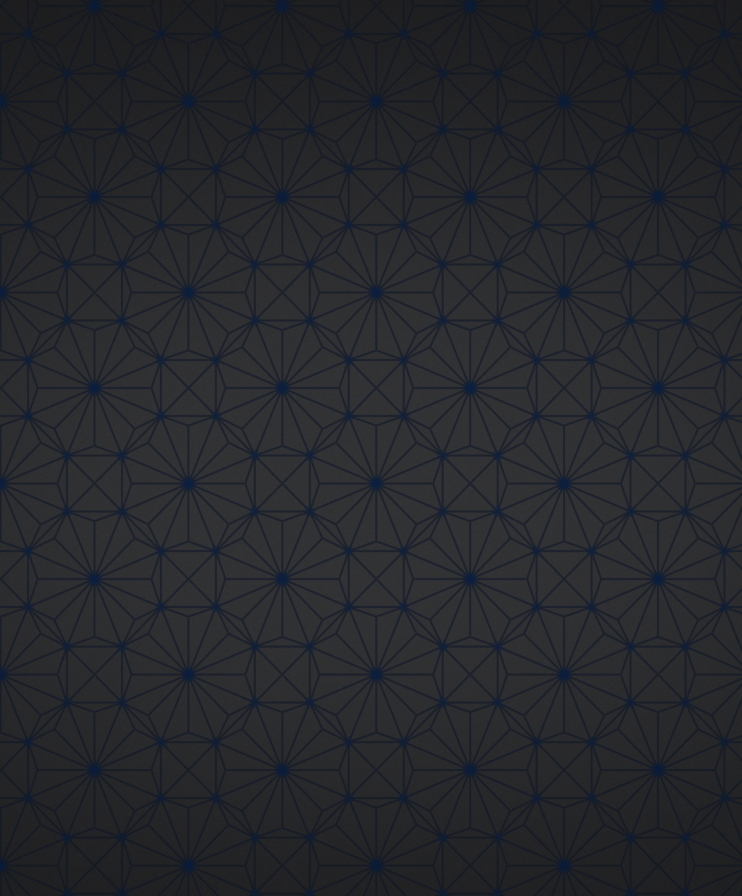
This pattern is drawn by a WebGL 1 fragment shader. Its source:

```glsl
precision highp float;

uniform vec2 u_resolution;

float hash(vec2 p) {
  return fract(sin(dot(p, vec2(12.9898, 78.233))) * 43758.5453);
}

float segmentDistance(vec2 p, vec2 a, vec2 b) {
  vec2 ab = b - a;
  return length(p - a - ab * clamp(dot(p - a, ab) / dot(ab, ab), 0.0, 1.0));
}

// Folds the plane onto one eighth of a star centred at the origin.
vec2 foldToWedge(vec2 p) {
  vec2 q = abs(fract(p + 0.5) - 0.5);
  if (q.x + q.y > 0.5) q = 0.5 - q;
  return q.x > q.y ? q : q.yx;
}

void main() {
  vec2 uv = gl_FragCoord.xy / u_resolution;
  vec2 p = gl_FragCoord.xy / u_resolution.y * vec2(4.77, 4.69) - vec2(0.503, 0.659);
  vec2 q = foldToWedge(p);

  vec2 center = vec2(0.0);
  vec2 corner = vec2(0.3536, 0.1464);
  vec2 axisTip = vec2(0.303, 0.0);
  vec2 diagonalTip = vec2(0.214);

  // Sixteen rays of the star
  float rays = segmentDistance(q, center, axisTip);
  rays = min(rays, segmentDistance(q, center, diagonalTip));
  rays = min(rays, segmentDistance(q, center, corner));

  // Pointed rim, square sides, and the diagonals joining the stars
  float rim = segmentDistance(q, axisTip, corner);
  rim = min(rim, segmentDistance(q, diagonalTip, corner));
  rim = min(rim, segmentDistance(q, corner, vec2(corner.x, 0.0)));
  rim = min(rim, segmentDistance(q, vec2(0.25), vec2(0.5, 0.0)));

  float pixel = 4.7 / u_resolution.y;
  float line = 1.0 - smoothstep(0.004 - 0.5 * pixel, 0.007 + 0.5 * pixel, min(rays, rim));

  // Ink pools where the lines meet
  float hub = 1.0 - smoothstep(0.012, 0.05, length(q));
  float joint = 1.0 - smoothstep(0.004, 0.04, distance(q, corner));

  // Charcoal ground, darkening towards the top and bottom
  float falloff = smoothstep(0.1, 0.62, length((uv - vec2(0.5, 0.46)) * vec2(0.5, 1.0)));
  float light = mix(0.2, 0.115, falloff);
  float grain = hash(floor(gl_FragCoord.xy / u_resolution.y * 512.0)) - 0.5;
  vec3 color = (light + 0.008 * grain) * vec3(0.97, 0.98, 1.03);

  float inkLight = mix(0.65, 1.0, light / 0.2);
  color = mix(color, vec3(0.07, 0.1, 0.16) * inkLight, 0.65 * line);
  color = mix(color, vec3(0.04, 0.12, 0.25) * inkLight, max(0.9 * hub, 0.6 * joint));

  gl_FragColor = vec4(color, 1.0);
}
```
